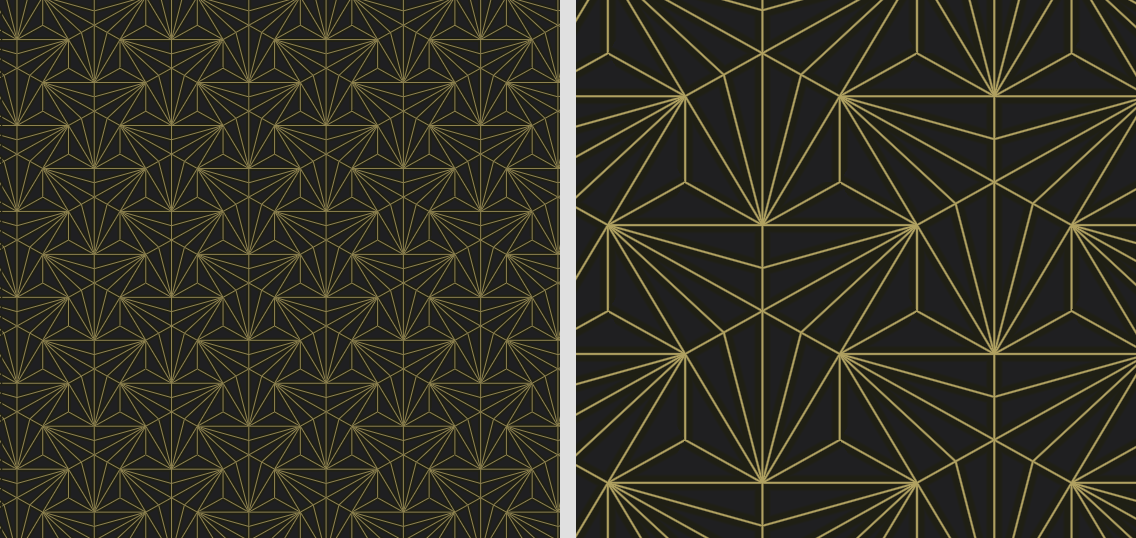
Left: the whole. Right: its middle third, enlarged.
Write a Shadertoy shader that draws this pattern.

```glsl
const float COLUMN_STEP = 0.1380;          // share of canvas width
const float ROW_STEP = 0.1597;             // share of canvas height
const vec2 ANCHOR = vec2(0.4443, 0.5272);  // one fan hub on the canvas
const float HALF_WIDTH = 0.0071;           // line half width, in half triangle sides
const float EDGE_SOFTNESS = 1.3;
const vec2 HALO = vec2(0.038, 0.062);      // inner and outer reach of the warm tint
const vec2 MARGIN_GAP = vec2(0.0020, 0.0042);
const vec3 GOLD = vec3(0.69, 0.63, 0.38);
const vec3 COOL_GROUND = vec3(0.12, 0.12, 0.13);
const vec3 WARM_GROUND = vec3(0.12, 0.12, 0.08);

const float ROOT3 = sqrt(3.0);
const float INRADIUS = 1.0 / ROOT3;        // of a triangle with side 2

float segmentDistance(vec2 p, vec2 a, vec2 b) {
    vec2 ap = p - a, ab = b - a;
    return length(ap - ab * clamp(dot(ap, ab) / dot(ab, ab), 0.0, 1.0));
}

// Offset from the nearest centre of the hexagonal lattice
vec2 hexCell(vec2 p) {
    vec2 period = vec2(3.0, ROOT3);
    vec2 a = mod(p + 0.5 * period, period) - 0.5 * period;
    vec2 b = mod(p, period) - 0.5 * period;
    return dot(a, a) < dot(b, b) ? a : b;
}

// Distance to the line work, folded into one sixth of a cell
float fanDistance(vec2 p) {
    vec2 mirror = vec2(0.5, -0.5 * ROOT3);
    vec2 q = hexCell(p);
    q.x = abs(q.x);
    q -= 2.0 * max(dot(q, mirror), 0.0) * mirror;
    q.x = abs(q.x);

    vec2 hub = vec2(0.0, INRADIUS);
    vec2 corner = vec2(1.0, INRADIUS);
    vec2 kink = 0.5 * hub;
    vec2 smallCentre = vec2(0.5, 0.5 * ROOT3);
    vec2 nextKink = vec2(0.25, ROOT3 - 0.25 * INRADIUS);

    // Medians and side of the large triangle
    float d = min(q.x, abs(dot(q, mirror)));
    d = min(d, abs(q.y - INRADIUS));
    // Bent fan line and spoke of the small triangle
    d = min(d, segmentDistance(q, kink, corner));
    d = min(d, segmentDistance(q, hub, smallCentre));
    // Tip of the triangle above
    d = min(d, segmentDistance(q, hub, hub + smallCentre));
    return min(d, segmentDistance(q, hub, nextKink));
}

void mainImage(out vec4 fragColor, in vec2 fragCoord) {
    vec2 uv = fragCoord / iResolution.xy;
    vec2 p = (uv - ANCHOR) * vec2(1.5 / COLUMN_STEP, ROOT3 / ROW_STEP);
    p.y += INRADIUS;

    float pixel = 1.5 / (COLUMN_STEP * iResolution.x);
    float d = fanDistance(p);
    float line = clamp(0.5 + (HALF_WIDTH - d) / (EDGE_SOFTNESS * pixel), 0.0, 1.0);
    float warmth = 1.0 - smoothstep(HALO.x, HALO.y, d);

    // Thin break in the lines beside the left edge
    float soft = 0.5 / iResolution.x;
    float gap = smoothstep(MARGIN_GAP.x - soft, MARGIN_GAP.x + soft, uv.x)
              - smoothstep(MARGIN_GAP.y - soft, MARGIN_GAP.y + soft, uv.x);

    vec3 ground = mix(COOL_GROUND, WARM_GROUND, warmth);
    fragColor = vec4(mix(ground, GOLD, line * (1.0 - gap)), 1.0);
}
```
